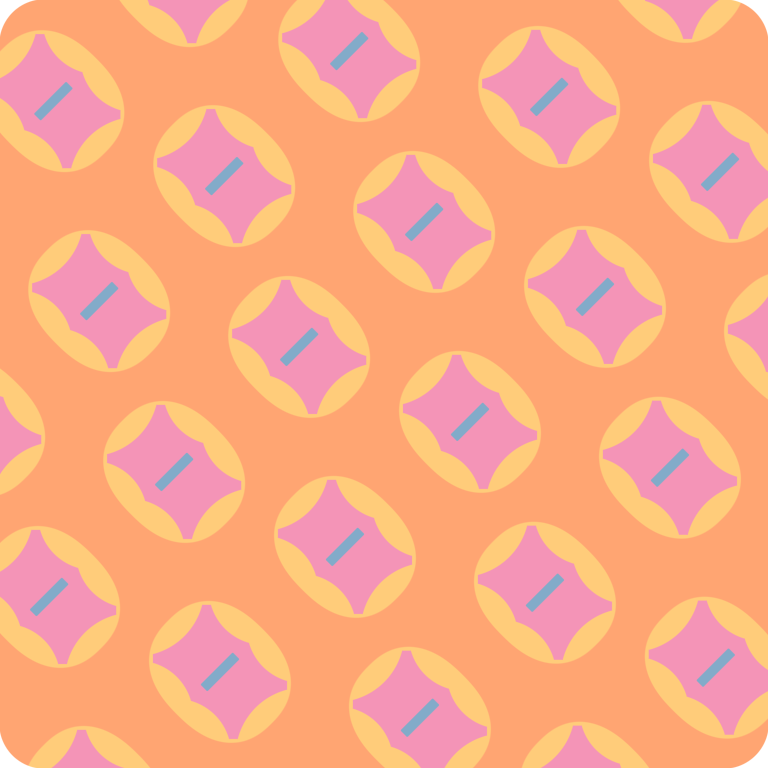
A WebGL 1 fragment shader for this pattern:

```glsl
precision highp float;

uniform vec2 u_resolution;

const vec3 ORANGE = vec3(1.0, 0.647, 0.447);
const vec3 YELLOW = vec3(1.0, 0.80, 0.478);
const vec3 PINK = vec3(0.957, 0.58, 0.718);
const vec3 BLUE = vec3(0.51, 0.67, 0.79);
const float DIAGONAL = 0.70711;

float coverage(float dist, float pixel) {
    return 1.0 - smoothstep(-0.75 * pixel, 0.75 * pixel, dist);
}

float roundedBox(vec2 p, vec2 halfSize, float radius) {
    vec2 q = abs(p) - halfSize + radius;
    return length(max(q, 0.0)) + min(max(q.x, q.y), 0.0) - radius;
}

// Approximate distance, scaled by the shorter semi-axis
float superellipse(vec2 p, vec2 axes, float power) {
    vec2 q = pow(abs(p) / axes, vec2(power));
    return (pow(q.x + q.y, 1.0 / power) - 1.0) * min(axes.x, axes.y);
}

// Circular bite; p.x runs along its chord, p.y outward from it
float arcBite(vec2 p, float halfChord, float sag) {
    float radius = (halfChord * halfChord + sag * sag) / (2.0 * sag);
    return radius - length(p - vec2(0.0, radius - sag));
}

// Four-tipped star with blunt tips and a kink on each long side
float star(vec2 p, vec2 halfSize, float tipInset) {
    vec2 q = abs(p);
    vec2 box = q - halfSize;
    float blunt = dot(box, vec2(DIAGONAL)) + tipInset * DIAGONAL;
    float halfLong = 0.5 * (halfSize.x - tipInset);
    float halfShort = halfSize.y - tipInset;
    float longBite = arcBite(vec2(q.x - halfLong, box.y), halfLong, 0.0091);
    float shortBite = arcBite(vec2(q.y, box.x), halfShort, 0.0124);
    float body = max(max(box.x, box.y), blunt);
    return max(body, max(longBite, shortBite));
}

// Columns along the falling diagonal; every second one is shifted
vec2 staggeredCell(vec2 p, vec2 pitch, float shift) {
    float column = floor(p.x / pitch.x + 0.5);
    p.x -= column * pitch.x;
    p.y -= mod(column, 2.0) * shift;
    p.y = (fract(p.y / pitch.y + 0.5) - 0.5) * pitch.y;
    return p;
}

vec3 medallion(vec2 p, vec3 ground, float pixel) {
    float oval = superellipse(p, vec2(0.0950, 0.0788), 2.4);
    float petals = star(p, vec2(0.0781, 0.0534), 0.0080);
    float bar = roundedBox(p, vec2(0.0063, 0.0297), 0.0016);
    vec3 color = mix(ground, YELLOW, coverage(oval, pixel));
    color = mix(color, PINK, coverage(petals, pixel));
    return mix(color, BLUE, coverage(bar, pixel));
}

void main() {
    vec2 uv = gl_FragCoord.xy / u_resolution;
    float pixel = 1.0 / min(u_resolution.x, u_resolution.y);

    // Rotate so that x points down the falling diagonal
    vec2 p = uv - vec2(0.0695, 0.8683);
    p = vec2(p.x - p.y, p.x + p.y) * DIAGONAL;
    p = staggeredCell(p, vec2(0.2263, 0.2302), 0.0883);
    vec3 color = medallion(p, ORANGE, pixel);

    // Rounded canvas corners
    float card = roundedBox(uv - 0.5, vec2(0.5), 0.058);
    float inside = 1.0 - smoothstep(0.0, 1.5 * pixel, card);
    gl_FragColor = vec4(mix(vec3(1.0), color, inside), 1.0);
}
```
